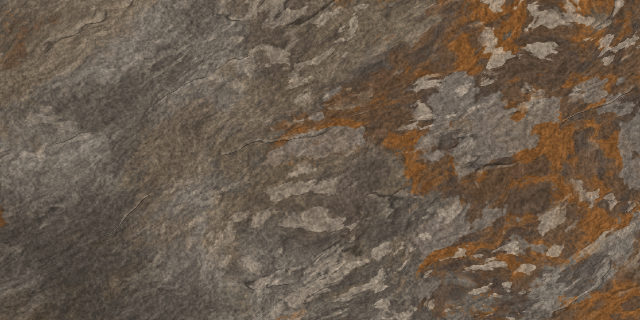
Write a WebGL 1 fragment shader that draws this texture.

```glsl
precision highp float;
// Weathered slate: grey stone on the left, mottled rust, dark scale and pale flecks on the right.

uniform vec2 u_resolution;

const vec3 SLATE_DARK  = vec3(0.355, 0.325, 0.29);
const vec3 SLATE_LIGHT = vec3(0.475, 0.44, 0.40);
const vec3 OCHRE       = vec3(0.44, 0.365, 0.275);
const vec3 BROWN       = vec3(0.375, 0.285, 0.21);
const vec3 RUST        = vec3(0.48, 0.305, 0.15);
const vec3 UMBER       = vec3(0.29, 0.255, 0.23);
const vec3 POOL_GREY   = vec3(0.45, 0.415, 0.38);
const vec3 PALE        = vec3(0.62, 0.565, 0.50);

const float BED_ANGLE   = 0.45;  // rise of the streaks, radians
const float WARP        = 0.22;  // raggedness of the patches
const float RUST_BIAS   = 0.40;  // growth of rust from left to right
const float RUST_LEVEL  = 0.52;
const float EDGE_BREAK  = 0.16;  // crumbling of the patch edges
const float RELIEF      = 1.5;
const float GRAIN       = 0.42;
const float GRAIN_SCALE = 125.0;

float hash(vec2 p) {
  vec3 h = fract(vec3(p.xyx) * 0.1031);
  h += dot(h, h.yzx + 33.33);
  return fract((h.x + h.y) * h.z);
}

float noise(vec2 p) {
  vec2 cell = floor(p);
  vec2 f = fract(p);
  f = f * f * (3.0 - 2.0 * f);
  float low = mix(hash(cell), hash(cell + vec2(1.0, 0.0)), f.x);
  float high = mix(hash(cell + vec2(0.0, 1.0)), hash(cell + 1.0), f.x);
  return mix(low, high, f.y);
}

float fbm(vec2 p) {
  float sum = 0.0;
  float amp = 0.516;
  for (int i = 0; i < 5; i++) {
    sum += amp * noise(p);
    p = mat2(1.6, 1.2, -1.2, 1.6) * p + 7.3;
    amp *= 0.5;
  }
  return sum;
}

// Height of the rough surface, used for shading
float surface(vec2 p) {
  return 0.5 * fbm(p * 16.0 + 61.0) + 0.5 * fbm(p * 45.0 + 23.0);
}

void main() {
  vec2 p = gl_FragCoord.xy / u_resolution.y;
  float across = gl_FragCoord.x / u_resolution.x;

  // Coordinates along and across the bedding, bent by noise
  float c = cos(BED_ANGLE);
  float s = sin(BED_ANGLE);
  vec2 bed = mat2(c, -s, s, c) * p * vec2(0.8, 1.15) + 20.0;
  vec2 bend = vec2(fbm(bed * 3.0), fbm(bed * 3.0 + 17.0)) - 0.5;
  vec2 w = bed + WARP * bend;

  float fine = noise(p * GRAIN_SCALE);
  float finer = noise(p * GRAIN_SCALE * 1.9 + 40.0);
  float rough = EDGE_BREAK * (fbm(w * 28.0 + 37.0) - 0.5) + 0.05 * (fine - 0.5);
  float rustSide = smoothstep(0.2, 0.8, across);

  // Grey slate with soft ochre stains
  vec3 col = mix(SLATE_DARK, SLATE_LIGHT, smoothstep(0.34, 0.62, fbm(w * 4.0 + 9.0) + rough));
  float stain = smoothstep(0.5, 0.64, fbm(w * 3.2 + 31.0) + rough * 1.5);
  col = mix(col, OCHRE, 0.5 * stain);

  // Rust crust, mottled from brown to orange
  float rustField = fbm(w * 3.6 + 3.7) + RUST_BIAS * (rustSide - 0.5);
  float rust = smoothstep(RUST_LEVEL - 0.03, RUST_LEVEL + 0.04, rustField + rough * 1.4);
  float mottle = fbm(w * 12.0 + 50.0) + rough;
  col = mix(col, mix(BROWN, RUST, smoothstep(0.4, 0.57, mottle)), rust * 0.9);

  // Dark scale in patches and small pits, mostly within the rusty side
  float scale = smoothstep(0.53, 0.59, fbm(w * vec2(4.5, 6.5) + 71.0) + rough * 1.4);
  float pits = smoothstep(0.56, 0.61, fbm(w * vec2(15.0, 22.0) + 14.0) + rough * 0.5);
  col = mix(col, UMBER, max(scale, pits * 0.8) * mix(0.25, 0.75, rustSide));

  // Grey pools where the crust has come off
  float pool = smoothstep(0.6, 0.625, fbm(w * 5.5 + 83.0) + rough * 0.6);
  col = mix(col, POOL_GREY, pool * rust * 0.85);

  // Faint broken seams: a dark step beside a pale lip
  float seam = fbm(w * vec2(1.8, 3.2) + 12.0) - 0.5 + rough * 0.08;
  float seamBreak = smoothstep(0.5, 0.62, fbm(w * 9.0 + 44.0) + rough);
  float crack = 1.0 - smoothstep(0.001, 0.008, abs(seam));
  float lip = 1.0 - smoothstep(0.003, 0.02, abs(seam - 0.017));
  col = mix(col, PALE, lip * seamBreak * 0.35);
  col *= 1.0 - 0.3 * crack * seamBreak;

  // Small ragged pale flecks clustered along the bedding
  float cluster = smoothstep(0.45, 0.58, fbm(w * 4.0 + 95.0));
  float fleck = smoothstep(0.57, 0.635, fbm(w * vec2(19.0, 31.0) + 5.0) + rough * 0.8);
  col = mix(col, PALE, fleck * cluster * mix(0.35, 0.8, rustSide));

  // Side light on the relief, then fine grain
  vec2 lightStep = vec2(-0.003, 0.005);
  float slope = surface(w) - surface(w + lightStep);
  col *= 1.0 + clamp(RELIEF * slope, -0.25, 0.25);
  col *= 1.0 + GRAIN * (0.5 * fine + 0.5 * finer - 0.5);

  // Shade toward the lower left corner
  float corner = length(vec2(across * 1.3, p.y));
  col *= mix(0.78, 1.02, smoothstep(0.0, 0.6, corner));

  gl_FragColor = vec4(clamp(col, 0.0, 1.0), 1.0);
}
```
